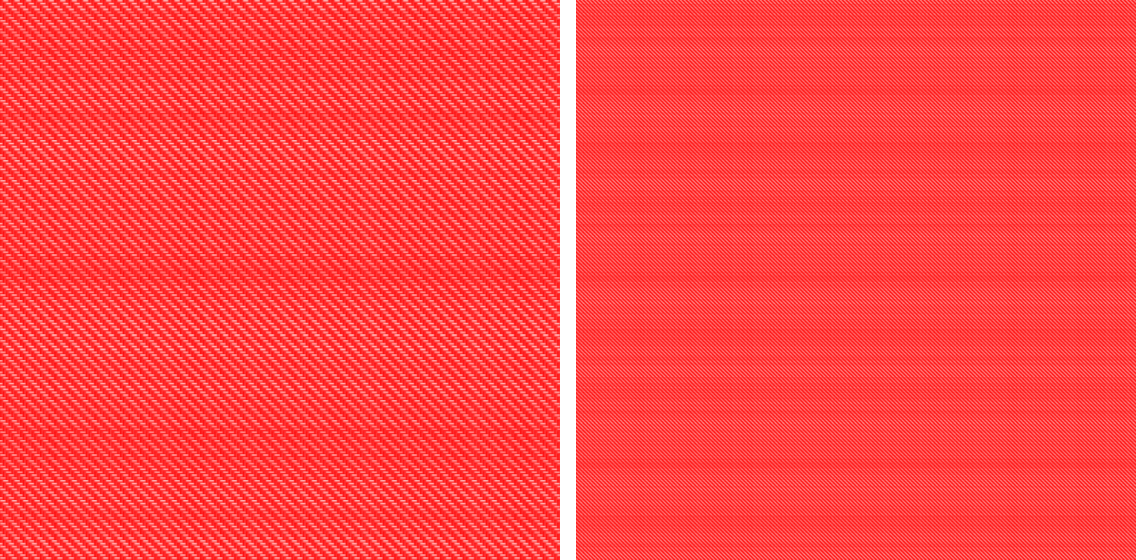
Left: one tile. Right: repeated 3 by 3.
Give the GLSL for this texture, as a WebGL 2 fragment shader.

```glsl
#version 300 es
precision highp float;

uniform vec2 u_resolution;
out vec4 outColor;

const float TAU = 6.2831853;
const float REPEATS = 49.0;  // weave repeats across and down
const float FLOAT_LEN = 2.0; // threads crossed by each visible span
const float PERIOD = 4.0;    // threads in one repeat
const int SAMPLES = 4;       // antialiasing grid per axis

float hash(float n, float seed) {
    return fract(sin(n * 12.9898 + seed * 78.233) * 4375.85);
}

// Whole-number frequencies keep the slow bands seamless.
float slowBands(float y) {
    return 0.5 * sin(TAU * 3.0 * y + 0.7)
         + 0.3 * sin(TAU * 7.0 * y + 2.1)
         + 0.2 * sin(TAU * 11.0 * y);
}

// Rounded brightness along a span, from 0 at its ends to 1 in its middle.
float spanGlow(float along) {
    return smoothstep(0.0, 0.3, along) * smoothstep(1.0, 0.7, along);
}

// Pale horizontal thread, split into a bright and a dim strand.
float weftTone(float across, float along, float row, float bands) {
    float strand = step(0.5, across);
    float wear = hash(row * 2.0 + strand, 1.0);
    float pale = mix(0.27, 0.55, strand) + 0.16 * (wear - 0.5) + 0.06 * bands;
    float groove = smoothstep(0.0, 0.18, across);
    return mix(0.18, pale, groove * mix(0.55, 1.0, spanGlow(along)));
}

// Deep vertical thread with two close shades of red.
float warpTone(float across, float along, float column) {
    float strand = step(0.5, across);
    float wear = hash(column * 2.0 + strand, 5.0);
    float deep = mix(0.08, 0.15, strand) + 0.05 * (wear - 0.5);
    return deep + 0.04 * spanGlow(along);
}

// Twill: each row moves the pattern by one thread.
float weave(vec2 uv) {
    vec2 p = fract(uv) * REPEATS * PERIOD;
    vec2 thread = floor(p);
    vec2 local = fract(p);
    float phase = mod(thread.x + thread.y, PERIOD);
    if (phase < FLOAT_LEN) {
        float along = (phase + local.x) / FLOAT_LEN;
        return weftTone(local.y, along, thread.y, slowBands(uv.y));
    }
    float along = (phase - FLOAT_LEN + local.y) / FLOAT_LEN;
    return warpTone(local.x, along, thread.x);
}

void main() {
    // Average a small grid inside each pixel to smooth the fine strands.
    float tone = 0.0;
    for (int j = 0; j < SAMPLES; j++) {
        for (int i = 0; i < SAMPLES; i++) {
            vec2 offset = (vec2(i, j) + 0.5) / float(SAMPLES) - 0.5;
            tone += weave((gl_FragCoord.xy + offset) / u_resolution);
        }
    }
    tone /= float(SAMPLES * SAMPLES);

    // Stretch contrast softened by the averaging.
    tone = clamp(0.24 + (tone - 0.24) * 1.15, 0.06, 0.75);
    outColor = vec4(1.0, tone, tone, 1.0);
}
```
